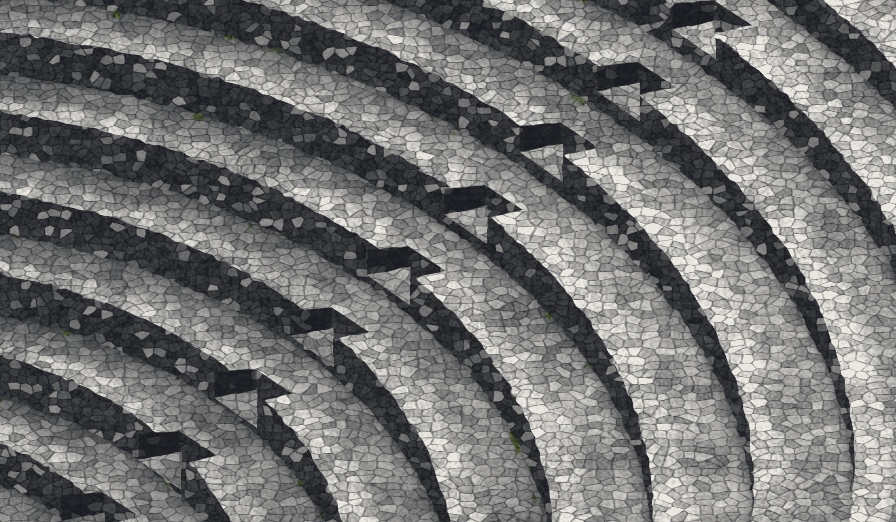
Write a WebGL 1 fragment shader that draws this pattern.

```glsl
precision highp float;
// Curved stone terraces seen from above, with a stair of notches on the diagonal.
// Each level is an ellipse lip, dropped by the riser height to make its wall;
// levels are painted from the inner one outward over cellular masonry.

uniform vec2 u_resolution;

// Layout units: the canvas is GRID wide, y runs down from the top.
const float GRID = 768.0;
const int LEVELS = 11;
const float FIRST_LEVEL = -5.0;
const vec2 CENTER = vec2(-130.0, 440.0);
const vec2 CENTER_STEP = vec2(-4.0, -21.0);
const vec2 RADII = vec2(690.0, 420.0);
const vec2 RADII_STEP = vec2(90.0, 46.7);
const float RISER = 36.0;
const vec2 NOTCH = vec2(380.0, 161.0);
const vec2 NOTCH_STEP = vec2(65.5, -52.7);
const float NOTCH_SPLIT = 37.0;
const vec2 TREAD_STONE = vec2(12.0, 6.5);
const vec2 WALL_STONE = vec2(9.0, 7.0);
const vec3 SHADOW = vec3(0.085, 0.095, 0.115);
const vec3 SUNLIT = vec3(0.88, 0.87, 0.845);
const vec3 MOSS = vec3(0.27, 0.34, 0.12);

float hash(vec2 p) {
  return fract(sin(dot(p, vec2(127.1, 311.7))) * 43758.5453);
}

float noise(vec2 p) {
  vec2 i = floor(p);
  vec2 f = fract(p);
  f = f * f * (3.0 - 2.0 * f);
  float low = mix(hash(i), hash(i + vec2(1.0, 0.0)), f.x);
  float high = mix(hash(i + vec2(0.0, 1.0)), hash(i + 1.0), f.x);
  return mix(low, high, f.y);
}

// Cellular stones: x is the gap to the joint, y a random value per stone.
vec2 stones(vec2 p) {
  vec2 cell = floor(p);
  float nearest = 9.0;
  float second = 9.0;
  float id = 0.0;
  for (int y = -1; y <= 1; y++) {
    for (int x = -1; x <= 1; x++) {
      vec2 c = cell + vec2(float(x), float(y));
      vec2 seed = c + 0.1 + 0.8 * vec2(hash(c), hash(c + 37.3));
      float d = distance(p, seed);
      if (d < nearest) {
        second = nearest;
        nearest = d;
        id = hash(c + 71.9);
      } else {
        second = min(second, d);
      }
    }
  }
  return vec2(second - nearest, id);
}

// Approximate distance outside an ellipse (x) and sideways facing (y).
vec2 arcDistance(vec2 p, vec2 center, vec2 radii) {
  vec2 e = (p - center) / radii;
  float len = max(length(e), 0.001);
  vec2 slope = e / (radii * len);
  float steep = length(slope);
  return vec2((len - 1.0) / steep, slope.x / steep);
}

void main() {
  float px = GRID / u_resolution.x;
  vec2 p = vec2(gl_FragCoord.x, u_resolution.y - gl_FragCoord.y) * px;
  float sun = smoothstep(80.0, 700.0, p.x);
  float grain = noise(p * 0.55) - 0.5;
  float stain = noise(p * vec2(0.018, 0.03)) - 0.5;
  float chip = (noise(p * 0.16) - 0.5) * 3.0;

  // Masonry brightness of flat paving and of upright walls
  vec2 warp = 3.0 * vec2(noise(p * 0.08), noise(p * 0.08 + 50.0));
  vec2 slab = stones((p + warp) / TREAD_STONE);
  float paving = (0.72 + 0.5 * slab.y) * mix(0.62, 1.0, smoothstep(0.02, 0.2, slab.x));
  paving += 0.32 * grain + 0.25 * stain;
  vec2 block = stones((p + warp) / WALL_STONE + 13.0);
  float wall = 0.04 + 0.16 * block.y + 0.34 * smoothstep(0.72, 1.0, block.y);
  wall = wall * mix(0.3, 1.0, smoothstep(0.02, 0.22, block.x)) + 0.12 * grain + 0.03;

  float innerTone = mix(0.53, 0.72, sun);
  float value = paving * innerTone;
  float moss = 0.0;
  for (int i = 0; i < LEVELS; i++) {
    float level = FIRST_LEVEL + float(i);
    vec2 center = CENTER + level * CENTER_STEP;
    vec2 radii = RADII + level * RADII_STEP;
    vec2 lip = arcDistance(p, center, radii);
    vec2 foot = arcDistance(p - vec2(0.0, RISER), center, radii);
    lip.x += chip;
    foot.x += chip;

    // Contact shade and rare tufts at the wall foot
    value *= 1.0 - 0.42 * exp(min(foot.x, 0.0) / 7.0);
    float tuft = smoothstep(0.9, 0.95, noise(p * 0.07 + level * 19.0));
    moss = max(moss, tuft * smoothstep(5.0, 1.0, abs(foot.x + 2.0)));

    // Wall, then the tread above it with a sunlit lip
    float onWall = clamp(foot.x / px + 0.5, 0.0, 1.0);
    float onTread = clamp(lip.x / px + 0.5, 0.0, 1.0);
    float lipWidth = mix(15.0, 42.0, clamp(lip.y, 0.0, 1.0));
    float edge = smoothstep(lipWidth, lipWidth * 0.35, lip.x);
    float tone = innerTone + 0.25 * edge + 0.04 * (hash(vec2(level, 5.0)) - 0.5);
    value = mix(value, wall, onWall);
    value = mix(value, paving * tone, onTread);
    moss *= 1.0 - onTread;

    // Notch: dark back and side walls over a half-height step
    vec2 n = p - NOTCH - level * NOTCH_STEP;
    n += 1.5 * (hash(vec2(level, 9.0)) - 0.5) + 0.4 * chip;
    float top = max(-0.086 * n.x, 0.656 * n.x - 26.0);
    float bottom = n.x < NOTCH_SPLIT ? 22.0 + 0.7 * n.x : 33.1 - 0.22 * n.x;
    float inside = min(n.x, min(n.y - top, bottom - n.y) * 0.85);
    float stepTop = min(n.y - 22.0 + 0.2 * n.x, NOTCH_SPLIT - n.x);
    float side = smoothstep(34.0, 37.0, n.x);
    float recess = wall * mix(0.35, 0.85, side);
    recess = mix(recess, paving * (innerTone + 0.02), clamp(stepTop / px + 0.5, 0.0, 1.0));
    value = mix(value, recess, clamp(inside / px + 0.5, 0.0, 1.0));
  }

  vec3 color = mix(SHADOW, SUNLIT, clamp(value, 0.0, 1.05));
  color = mix(color, MOSS * (0.8 + grain), 0.75 * moss);
  gl_FragColor = vec4(color, 1.0);
}
```
